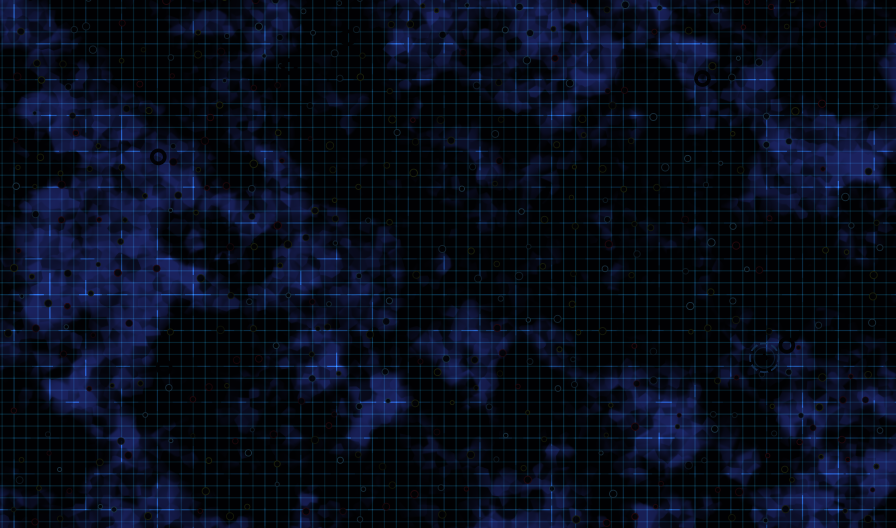
Reproduce this texture procedurally as a Shadertoy shader.

```glsl
#define MINOR 0.013333
#define GRID_ORIGIN vec2(0.0157, 0.0204)
#define LINE_HALF 0.00065
#define DASH_SLOT 0.03
#define DOT_CELL 0.03
#define RING_CELL 0.12
#define RETICLE_POS vec2(0.853, 0.190)
#define CLOUD_RANGE vec2(0.42, 0.82)
#define CLOUD_COLOR vec3(0.100, 0.130, 0.360)
#define LINE_COLOR vec3(0.020, 0.115, 0.155)
#define DASH_COLOR vec3(0.050, 0.170, 0.340)
#define VOID_COLOR vec3(0.004, 0.004, 0.010)

vec3 hash3(vec2 p) {
    vec3 q = fract(p.xyx * vec3(0.1031, 0.1030, 0.0973));
    q += dot(q, q.yzx + 33.33);
    return fract((q.xxy + q.yzz) * q.zyx);
}

// Pixel coverage of a shape with signed distance d
float fill(float d, float px) {
    return clamp(0.5 - d / px, 0.0, 1.0);
}

// Cellular noise: one random shade per cell, with softened borders
float softCells(vec2 p, float sharpness) {
    vec2 base = floor(p);
    float shade = 0.0, total = 0.0;
    for (int y = -1; y <= 1; y++)
    for (int x = -1; x <= 1; x++) {
        vec2 id = base + vec2(x, y);
        vec3 h = hash3(id);
        vec2 offset = id + h.xy - p;
        float weight = exp(-sharpness * dot(offset, offset));
        shade += weight * h.z;
        total += weight;
    }
    return shade / total;
}

// Blotchy patches from four layers of cells
float cloudCover(vec2 p) {
    float n = 0.35 * softCells(p * 9.0 + 3.7, 5.0)
            + 0.30 * softCells(p * 20.0 + 41.3, 8.0)
            + 0.20 * softCells(p * 45.0 + 87.1, 12.0)
            + 0.15 * softCells(p * 90.0 + 153.9, 14.0);
    return smoothstep(CLOUD_RANGE.x, CLOUD_RANGE.y, n);
}

// One family of parallel lines; every third carries bright dashes
vec3 gridLines(float across, float along, float density, float cover, float px) {
    float id = floor(across / MINOR + 0.5);
    float d = abs(across - id * MINOR) - LINE_HALF;
    float tone = mix(0.65, 1.25, hash3(vec2(id, density * 90.0)).x);
    vec3 color = LINE_COLOR * tone * fill(d, px);

    float major = 1.0 - step(0.5, mod(id, 3.0));
    float slot = along / DASH_SLOT + 0.37 * id;
    vec3 h = hash3(vec2(floor(slot), id + 200.0 * density));
    float run = (abs(fract(slot) - 0.5) - mix(0.2, 0.48, h.y)) * DASH_SLOT;
    float dash = major * step(h.x, density) * fill(run, px);
    return color + DASH_COLOR * dash * (0.25 + cover) * fill(d, px);
}

// Small dark discs with faint coloured rims
vec3 addDots(vec3 color, vec2 p, float px) {
    vec2 id = floor(p / DOT_CELL);
    vec3 h = hash3(id + 311.0), k = hash3(id + 577.0);
    float present = step(k.x, 0.62);
    float radius = mix(0.0022, 0.0042, h.z);
    float d = length(p - (id + mix(vec2(0.17), vec2(0.83), h.xy)) * DOT_CELL) - radius;
    vec3 rim = k.y < 0.45 ? vec3(0.11, 0.13, 0.04)
             : k.y < 0.70 ? vec3(0.15, 0.03, 0.05) : vec3(0.10, 0.20, 0.26);
    color = mix(color, VOID_COLOR, 0.85 * present * fill(d, px));
    return mix(color, rim, present * mix(0.4, 1.0, k.z) * fill(abs(d) - 0.0005, px));
}

// Sparse thick black rings
vec3 addRings(vec3 color, vec2 p, float px) {
    vec2 id = floor(p / RING_CELL);
    vec3 h = hash3(id + 823.0);
    float d = length(p - (id + mix(vec2(0.15), vec2(0.85), h.xy)) * RING_CELL);
    float band = fill(abs(d - 0.0072) - 0.0021, px);
    return mix(color, VOID_COLOR, 0.95 * step(h.z, 0.15) * band);
}

// Broken double circle around a dark four-pointed star
vec3 addReticle(vec3 color, vec2 p, float px) {
    vec2 q = p - RETICLE_POS;
    float r = length(q);
    float arc = smoothstep(-0.75, -0.55, cos(8.0 * atan(q.y, q.x)));
    float circles = fill(abs(r - 0.0160) - 0.0010, px) * arc
                  + 0.5 * fill(abs(r - 0.0115) - 0.0006, px);
    vec2 s = sqrt(abs(q));
    float star = (s.x + s.y - 0.1) * 0.09;
    color = mix(color, vec3(0.08, 0.19, 0.33), 0.85 * circles);
    return mix(color, VOID_COLOR, fill(star, px));
}

void mainImage(out vec4 fragColor, in vec2 fragCoord) {
    float px = 1.0 / iResolution.x;
    vec2 p = fragCoord * px;
    vec2 g = p - GRID_ORIGIN;
    float cover = cloudCover(p);

    vec3 color = VOID_COLOR + CLOUD_COLOR * cover;
    color += gridLines(g.y, g.x, 0.55, cover, px);
    color += gridLines(g.x, g.y, 0.35, cover, px);
    color = addDots(color, p, px);
    color = addRings(color, p, px);
    color = addReticle(color, p, px);
    fragColor = vec4(color, 1.0);
}
```
